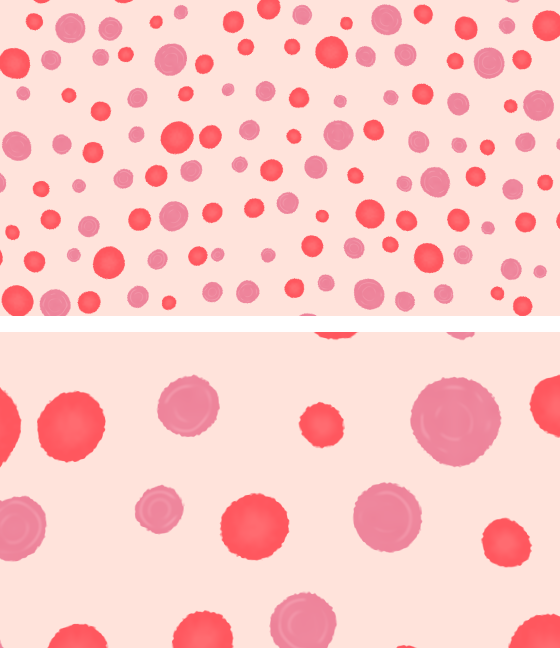
Top, the full canvas; bottom, a detail of the centre.
Write a Shadertoy shader that draws this pattern.

```glsl
// Scattered hand-painted dots in coral red and dusty pink on pale blush.

const vec3 BLUSH      = vec3(1.00, 0.89, 0.86);
const vec3 CORAL      = vec3(1.00, 0.34, 0.37);
const vec3 CORAL_GLOW = vec3(1.00, 0.42, 0.44);
const vec3 PINK       = vec3(0.93, 0.51, 0.60);
const vec3 PINK_LIGHT = vec3(0.96, 0.62, 0.69);

const float CELL = 0.125;   // cell side, in canvas heights

float hash(vec2 p) {
    vec3 q = fract(vec3(p.xyx) * 0.1031);
    q += dot(q, q.yzx + 33.33);
    return fract((q.x + q.y) * q.z);
}

float noise(vec2 p) {
    vec2 i = floor(p), f = fract(p);
    f = f * f * (3.0 - 2.0 * f);
    return mix(mix(hash(i), hash(i + vec2(1, 0)), f.x),
               mix(hash(i + vec2(0, 1)), hash(i + vec2(1, 1)), f.x), f.y);
}

// Small, medium and large dots, spread evenly over the grid
float dotRadius(vec2 id) {
    float pick = fract(dot(id, vec2(0.7549, 0.5698)) + 0.25 * hash(id + 7.0));
    float vary = hash(id + 19.0);
    if (pick < 0.38) return mix(0.020, 0.027, vary);
    if (pick < 0.83) return mix(0.030, 0.037, vary);
    return mix(0.046, 0.051, vary);
}

// Signed distance to a dot with a wobbly outline and bristly rim
float paintedDisc(vec2 p, float radius, vec2 seed) {
    vec2 dir = p / max(length(p), 1e-4);
    float wobble = noise(dir * 1.3 + seed * 3.7) - 0.5;
    float bristle = noise(p * 330.0 + seed * 11.0) - 0.5;
    return length(p) - radius * (1.0 + 0.10 * wobble) - 0.0022 * bristle;
}

// Faint broken brush ring
float brushRing(vec2 p, float ringRadius, float width, vec2 seed) {
    float bend = 0.2 * ringRadius * (noise(p * 45.0 + seed) - 0.5);
    float line = 1.0 - smoothstep(0.0, width, abs(length(p) + bend - ringRadius));
    return line * smoothstep(0.3, 0.7, noise(p * 60.0 + seed * 5.3));
}

vec3 coralPaint(vec2 p, float radius, vec2 seed) {
    float glow = 1.0 - smoothstep(0.1, 0.85, length(p) / radius);
    float grain = noise(p * 150.0 + seed) - 0.5;
    return mix(CORAL, CORAL_GLOW, clamp(glow + 0.3 * grain, 0.0, 1.0));
}

vec3 pinkPaint(vec2 p, float radius, vec2 seed) {
    float rings = brushRing(p, 0.74 * radius, 0.0035, seed)
                + 0.7 * brushRing(p, 0.42 * radius, 0.0035, seed + 4.0);
    float wash = 0.2 * noise(p * 70.0 + seed * 2.0);
    return mix(PINK, PINK_LIGHT, clamp(0.6 * rings + wash, 0.0, 1.0));
}

void mainImage(out vec4 fragColor, in vec2 fragCoord) {
    vec2 uv = fragCoord / iResolution.y;

    // Gently waving rows, each slid sideways by its own amount
    vec2 grid = uv;
    grid.y += 0.022 * sin(4.3 * uv.x + 0.6);
    float row = floor(grid.y / CELL);
    grid.x += CELL * (0.5 * row + 0.4 * hash(vec2(row, 5.0)));
    vec2 id = floor(grid / CELL) + 40.0;
    vec2 local = (fract(grid / CELL) - 0.5) * CELL;

    // Smaller dots wander further, yet every dot stays inside its cell
    float radius = dotRadius(id);
    float reach = 0.5 * CELL - 1.06 * radius - 0.003;
    vec2 offset = vec2(hash(id + 31.0), hash(id + 53.0)) * 2.0 - 1.0;
    vec2 p = local - reach * offset;

    // Paint choice and soft edge
    float choice = fract(dot(id, vec2(0.618, 0.4142)) + 0.3 * hash(id + 71.0));
    vec3 paint = choice < 0.5 ? pinkPaint(p, radius, id) : coralPaint(p, radius, id);
    float soft = max(0.8 / iResolution.y, 0.0012);
    float cover = 1.0 - smoothstep(-soft, soft, paintedDisc(p, radius, id));

    fragColor = vec4(mix(BLUSH, paint, cover), 1.0);
}
```
